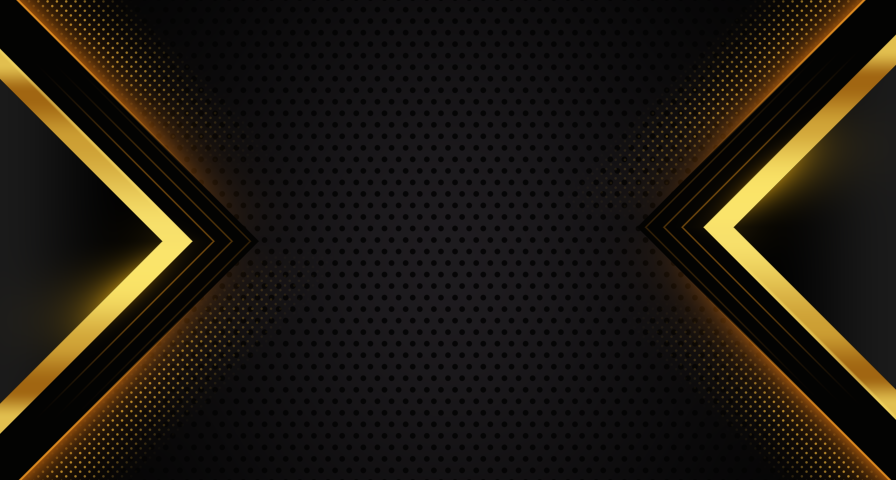
Give the GLSL for this background, as a WebGL 2 fragment shader.

```glsl
#version 300 es
precision highp float;
// Two facing golden chevrons with amber glows on a dark perforated backdrop.

#define MIDDLE_Y 0.512            // height of the point of symmetry
#define TIP vec2(-0.532, -0.0146) // left chevron tip, from that point
#define BAND 0.063                // width of the gold band along x
#define RIM 0.138                 // offset of the glowing rim
#define RIM_GLOW 0.045            // reach of the amber glow
#define HOLE_CELL vec2(0.0294, 0.024)
#define HOLE_RADIUS 0.0059
#define SPECK_CELL vec2(0.0194, 0.0097)
#define SPECK_RADIUS 0.0025

uniform vec2 u_resolution;
out vec4 outColor;

const vec3 BRONZE = vec3(0.63, 0.40, 0.07);
const vec3 GOLD = vec3(0.80, 0.62, 0.20);
const vec3 PALE_GOLD = vec3(0.97, 0.88, 0.42);
const vec3 AMBER = vec3(0.58, 0.30, 0.03);

// Dots on a lattice whose odd rows are shifted by half a cell.
float staggeredDots(vec2 p, vec2 cell, float radius, float aa) {
    float row = floor(p.y / cell.y + 0.5);
    float shift = 0.5 * mod(row, 2.0);
    float column = floor(p.x / cell.x - shift + 0.5) + shift;
    float d = length(p - vec2(column, row) * cell) - radius;
    return 1.0 - smoothstep(-aa, aa, d);
}

float line(float d, float halfWidth, float aa) {
    return 1.0 - smoothstep(halfWidth - aa, halfWidth + aa, abs(d));
}

// Metal shading along an arm: pale tip, bronze fold, pale end.
vec3 metal(float along, float brightArm) {
    vec3 c = mix(PALE_GOLD, GOLD, smoothstep(0.02, 0.22, along));
    c = mix(c, BRONZE, smoothstep(0.21, 0.30, along));
    c = mix(c, mix(GOLD, PALE_GOLD, 0.5), smoothstep(0.31, 0.37, along));
    float shine = exp(-pow((along - 0.09) / 0.08, 2.0));
    return mix(c, vec3(1.0, 0.92, 0.42), 0.7 * shine * brightArm);
}

// Backdrop: soft central light and round dark holes.
vec3 backdrop(vec2 p, float aa) {
    vec2 r = (p - vec2(0.0, -0.06)) / vec2(0.66, 0.80);
    float light = exp(-1.5 * dot(r, r));
    vec3 c = mix(vec3(0.008), vec3(0.115, 0.105, 0.118), light);
    float hole = staggeredDots(p - vec2(0.0, 0.084), HOLE_CELL, HOLE_RADIUS, aa);
    return mix(c, vec3(0.012), 0.9 * hole);
}

void main() {
    float pixel = 1.0 / u_resolution.y;
    vec2 p = (gl_FragCoord.xy - 0.5 * u_resolution) * pixel;
    p.y += 0.5 - MIDDLE_Y;
    float aa = 0.75 * pixel;
    float slantAa = 1.414 * aa;

    // The right side is the left one turned by half a circle.
    vec2 q = p.x > 0.0 ? -p : p;
    vec2 fromTip = q - TIP;
    float along = abs(fromTip.y);
    float d = fromTip.x + along;
    float lower = smoothstep(0.02, -0.02, fromTip.y);

    vec3 color = backdrop(p, aa);

    // Gold specks beyond the rim, reaching closer to the tip on the lower arm.
    float speckFade = smoothstep(0.14, 0.21, d) * (1.0 - smoothstep(0.23, 0.38, d));
    speckFade *= mix(smoothstep(0.14, 0.40, along), smoothstep(0.0, 0.30, along), lower);
    float speck = staggeredDots(q, SPECK_CELL, SPECK_RADIUS, aa);
    color = mix(color, GOLD, 0.75 * speck * speckFade);

    // Amber glow outside the rim, black panel within it.
    float rimDistance = d - RIM;
    float rimFade = smoothstep(-0.03, 0.34, along);
    color += AMBER * rimFade * exp(-max(rimDistance, 0.0) / RIM_GLOW);
    float panel = 1.0 - smoothstep(-slantAa, slantAa, rimDistance);
    color = mix(color, vec3(0.012, 0.010, 0.008), panel);
    float rimLine = line(rimDistance, 0.003, slantAa);
    color = mix(color, vec3(0.95, 0.60, 0.14), 0.85 * rimLine * smoothstep(0.08, 0.45, along));

    // Fine inner lines that fade away from the tip.
    for (int i = 0; i < 3; i++) {
        float k = float(i);
        float stroke = line(d - 0.044 - 0.038 * k, 0.0022, slantAa);
        float fade = (1.0 - smoothstep(0.12, 0.38, along)) * (0.65 - 0.18 * k);
        color = mix(color, BRONZE, stroke * fade);
    }

    // Inner triangle, lit from the side, with a halo beside the bright arm.
    float sideX = q.x + 0.5 * u_resolution.x * pixel;
    vec3 inner = vec3(0.095) * (1.0 - smoothstep(0.0, 0.27, sideX)) + 0.006;
    float inside = max(-d - BAND, 0.0);
    float haloAlong = exp(-pow((fromTip.y + 0.10) / 0.085, 2.0));
    inner += vec3(0.50, 0.37, 0.04) * haloAlong * exp(-inside / 0.055);
    color = mix(color, inner, 1.0 - smoothstep(-slantAa, slantAa, d + BAND));
    color += vec3(0.22, 0.15, 0.01) * haloAlong * exp(-max(d, 0.0) / 0.025) * step(0.0, d);

    // Gold band with a pale outer bevel.
    vec3 gold = metal(along, lower);
    gold = mix(gold, PALE_GOLD, 0.5 * smoothstep(-0.012, -0.004, d) * (1.0 - lower));
    float band = line(d + 0.5 * BAND, 0.5 * BAND, slantAa);
    color = mix(color, gold, band);

    outColor = vec4(color, 1.0);
}
```
